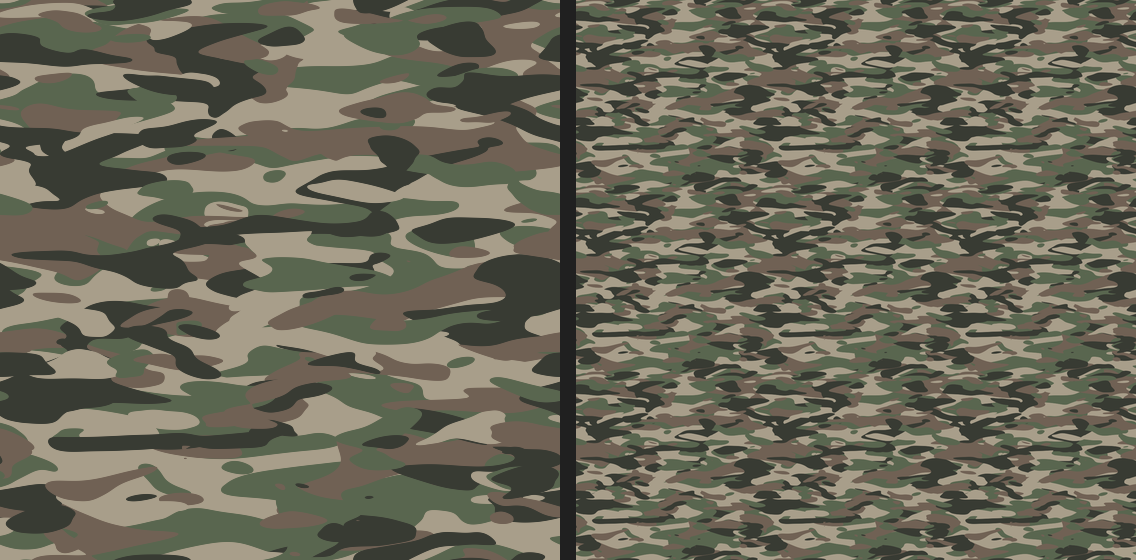
Left, the tile; right, the same tile 3 across and 3 down.
A three.js fragment shader for this pattern:

```glsl
// Draws a seamless woodland camouflage of flat, horizontally stretched patches.
varying vec2 vUv;

const vec3 TAN = vec3(0.66, 0.62, 0.54);
const vec3 GREEN = vec3(0.35, 0.40, 0.31);
const vec3 BROWN = vec3(0.44, 0.38, 0.33);
const vec3 DARK = vec3(0.22, 0.23, 0.20);

const float EDGE = 0.001;      // half width of the soft edge
const float STEP = 0.0005;     // step for measuring the slope
const float DEVIATION = 0.18;  // typical spread of the patch field

// Sine-free hash: a random vector in -1..1
vec2 randomVector(vec2 cell, float seed) {
  vec3 p = fract(vec3(cell, seed) * vec3(0.1031, 0.1030, 0.0973));
  p += dot(p, p.yzx + 33.33);
  return fract((p.xx + p.yz) * p.zy) * 2.0 - 1.0;
}

// Slope contribution of one lattice corner, wrapped to the period
float corner(vec2 cell, vec2 offset, vec2 local, vec2 period, float seed) {
  vec2 wrapped = floor(mod(cell + offset + 0.5, period));
  return dot(randomVector(wrapped, seed), local - offset);
}

// Gradient noise that repeats after a whole number of cells
float wrapNoise(vec2 p, vec2 period, float seed) {
  vec2 cell = floor(p);
  vec2 f = p - cell;
  vec2 w = f * f * f * (f * (f * 6.0 - 15.0) + 10.0);
  float low = mix(corner(cell, vec2(0.0, 0.0), f, period, seed),
                  corner(cell, vec2(1.0, 0.0), f, period, seed), w.x);
  float high = mix(corner(cell, vec2(0.0, 1.0), f, period, seed),
                   corner(cell, vec2(1.0, 1.0), f, period, seed), w.x);
  return mix(low, high, w.y);
}

// Bends the plane so that patches lean, sway and taper
vec2 bend(vec2 uv, float seed) {
  vec2 swayGrid = vec2(3.0, 9.0);
  vec2 tiltGrid = vec2(4.0, 6.0);
  float sway = wrapNoise(uv * swayGrid, swayGrid, seed + 3.0);
  float tilt = wrapNoise(uv * tiltGrid, tiltGrid, seed + 5.0);
  return uv + vec2(0.20 * sway, 0.05 * tilt);
}

// Smooth height field whose peaks become patches
float patchField(vec2 uv, vec2 grid, float seed) {
  vec2 p = bend(uv, seed) * grid;
  float broad = wrapNoise(p, grid, seed);
  float fine = wrapNoise(p * 2.0 + 0.37, grid * 2.0, seed + 7.0);
  return broad + 0.30 * fine;
}

// Coverage of one layer: field above a level, with an even edge width
float patchMask(vec2 uv, vec2 grid, float level, float seed) {
  float here = patchField(uv, grid, seed);
  float right = patchField(uv + vec2(STEP, 0.0), grid, seed);
  float above = patchField(uv + vec2(0.0, STEP), grid, seed);
  float slope = length(vec2(right - here, above - here)) / STEP;
  float signedDistance = (here - level * DEVIATION) / max(slope, 0.05);
  return smoothstep(-EDGE, EDGE, signedDistance);
}

// Paints a layer of patches over the colour below
vec3 paint(vec3 below, vec3 ink, vec2 uv, vec2 grid, float level, float seed) {
  return mix(below, ink, patchMask(uv, grid, level, seed));
}

void main() {
  vec3 color = TAN;

  // Broad patches
  color = paint(color, GREEN, vUv, vec2(4.0, 13.0), 0.09, 11.0);
  color = paint(color, BROWN, vUv, vec2(4.0, 14.0), 0.53, 32.0);
  color = paint(color, DARK, vUv, vec2(4.0, 15.0), 0.80, 53.0);

  // Smaller patches on top
  color = paint(color, TAN, vUv, vec2(5.0, 16.0), 1.28, 74.0);
  color = paint(color, GREEN, vUv, vec2(5.0, 15.0), 1.18, 95.0);
  color = paint(color, BROWN, vUv, vec2(5.0, 17.0), 1.18, 116.0);
  color = paint(color, DARK, vUv, vec2(5.0, 16.0), 1.18, 137.0);

  gl_FragColor = vec4(color, 1.0);
}
```
